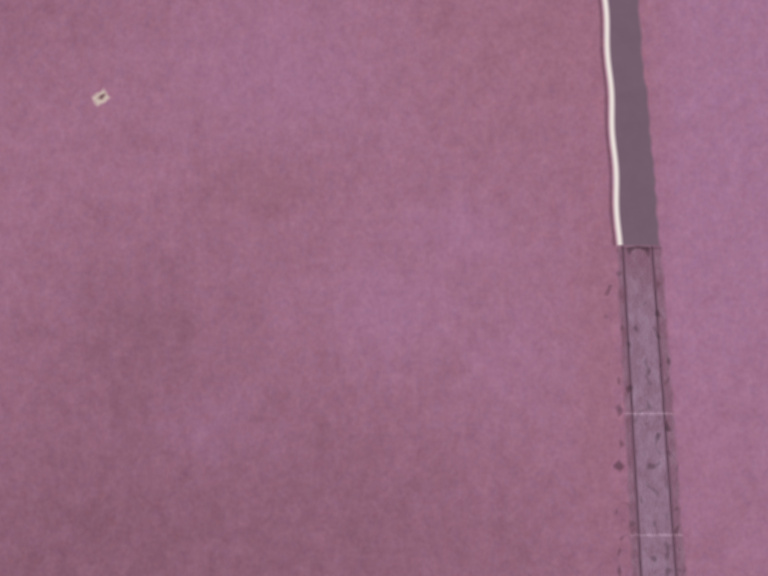
This texture is drawn by a Shadertoy shader. Its source:

```glsl
// Mauve felt-like ground with a grey strip, a pale wavy cord and a worn railed track.
#define ROSE vec3(0.622, 0.428, 0.528)
#define LILAC vec3(0.643, 0.455, 0.588)
#define UMBER vec3(0.520, 0.352, 0.425)
#define STRIP vec3(0.455, 0.368, 0.430)
#define TRACK vec3(0.555, 0.440, 0.525)
#define CORD vec3(0.910, 0.865, 0.850)
#define SOFT 0.0045
#define JOINT_Y 0.573
#define GRAIN 0.060
#define MOTTLE 0.50

vec2 hash2(vec2 p) {
    vec3 q = fract(p.xyx * vec3(0.1031, 0.1030, 0.0973));
    q += dot(q, q.yzx + 33.33);
    return fract((q.xx + q.yz) * q.zy) * 2.0 - 1.0;
}

float gradientNoise(vec2 p) {
    vec2 i = floor(p), f = fract(p);
    vec2 u = f * f * f * (f * (f * 6.0 - 15.0) + 10.0);
    vec2 e = vec2(1.0, 0.0);
    float low = mix(dot(hash2(i), f), dot(hash2(i + e), f - e), u.x);
    float high = mix(dot(hash2(i + e.yx), f - e.yx), dot(hash2(i + 1.0), f - 1.0), u.x);
    return mix(low, high, u.y);
}

float fbm(vec2 p) {
    float sum = 0.0, amp = 0.5;
    for (int k = 0; k < 4; k++) {
        sum += amp * gradientNoise(p);
        p = mat2(1.6, 1.2, -1.2, 1.6) * p + 7.3;
        amp *= 0.6;
    }
    return sum;
}

// Soft elliptical patch
float patchAt(vec2 p, vec2 centre, vec2 radius) {
    vec2 d = (p - centre) / radius;
    return exp(-dot(d, d));
}

// Coverage of a band of given half width around zero
float band(float d, float halfWidth) {
    return 1.0 - smoothstep(-SOFT, SOFT, abs(d) - halfWidth);
}

float between(float x, float left, float right) {
    return smoothstep(left - SOFT, left + SOFT, x) * (1.0 - smoothstep(right - SOFT, right + SOFT, x));
}

vec3 ground(vec2 p) {
    // Broad light and shade
    float shade = 0.75 * patchAt(p, vec2(0.10, 0.03), vec2(0.36, 0.28));
    shade += 0.45 * patchAt(p, vec2(0.24, 0.44), vec2(0.18, 0.15));
    shade += 0.25 * patchAt(p, vec2(0.45, 0.67), vec2(0.12, 0.07));
    shade += 0.45 * patchAt(p, vec2(0.60, 0.10), vec2(0.30, 0.24));
    shade += 0.28 * patchAt(p, vec2(0.00, 1.00), vec2(0.22, 0.12));
    shade += 0.25 * patchAt(p, vec2(0.95, 0.02), vec2(0.30, 0.14));
    float glow = 0.60 * patchAt(p, vec2(0.68, 0.46), vec2(0.10, 0.09));
    glow += 0.60 * patchAt(p, vec2(0.80, 0.60), vec2(0.07, 0.05));
    glow += 0.45 * patchAt(p, vec2(0.50, 0.88), vec2(0.20, 0.12));
    glow += 0.35 * patchAt(p, vec2(0.90, 0.38), vec2(0.10, 0.12));
    glow += 0.40 * patchAt(p, vec2(0.37, 0.26), vec2(0.09, 0.06));
    glow += 0.75 * smoothstep(1.10, 1.20, p.x) * smoothstep(-0.3, 0.7, p.y);

    // Cloudy mottling and fine nap
    shade += MOTTLE * fbm(p * 15.0 + 3.1);
    glow += MOTTLE * fbm(p * 14.0 + 19.7);
    vec3 col = mix(ROSE, UMBER, clamp(shade + 0.06, -0.2, 1.0));
    col = mix(col, LILAC, clamp(glow, 0.0, 0.9));
    float redness = patchAt(p, vec2(0.92, 0.93), vec2(0.25, 0.18));
    redness += patchAt(p, vec2(1.04, 0.40), vec2(0.04, 0.30));
    redness += 0.8 * patchAt(p, vec2(0.45, 0.67), vec2(0.10, 0.06));
    col += redness * vec3(-0.005, -0.006, -0.020);
    col += GRAIN * fbm(p * vec2(42.0, 34.0));
    col += 0.8 * GRAIN * fbm(p * 60.0 + 41.0) * vec3(0.6, 0.1, -0.5);
    return col + 0.4 * GRAIN * gradientNoise(p * 105.0);
}

void mainImage(out vec4 fragColor, in vec2 fragCoord) {
    vec2 p = fragCoord / iResolution.y;
    p.x += (1.3333 - iResolution.x / iResolution.y) * 0.5;
    vec3 col = ground(p);
    float ragged = 0.006 * gradientNoise(p * vec2(12.0, 36.0));
    float above = smoothstep(JOINT_Y - SOFT, JOINT_Y + SOFT, p.y);
    float below = 1.0 - above;

    // Smooth grey strip with a pale cord on its left edge
    float t = (1.0 - p.y) / (1.0 - JOINT_Y);
    float cordX = mix(1.050, 1.075, t) + 0.004 * t * (1.0 - t) + 0.0015 * sin(p.y * 46.0 + 0.6);
    float stripRight = mix(1.107, 1.146, t) + ragged;
    vec3 stripTone = STRIP + 0.03 * fbm(p * 25.0);
    col = mix(col, stripTone, above * between(p.x, cordX, stripRight));
    col *= 1.0 - 0.22 * above * band(p.x - cordX + 0.010, 0.002);
    col = mix(col, CORD, above * band(p.x - cordX, 0.0046));

    // Worn track: bed, crumbled margins, two dark rails
    float s = (JOINT_Y - p.y) / JOINT_Y;
    float bedLeft = mix(1.071, 1.098, s) + ragged;
    float bedRight = mix(1.148, 1.190, s) + ragged;
    float railLeft = mix(1.081, 1.113, s) + 0.2 * ragged;
    float railRight = mix(1.132, 1.174, s) + 0.2 * ragged;
    float wear = fbm(p * vec2(45.0, 32.0));
    float bed = below * between(p.x, bedLeft, bedRight);
    float inner = between(p.x, railLeft, railRight);
    vec3 bedTone = mix(UMBER * 0.95, TRACK, 0.45 + 0.5 * inner * smoothstep(0.0, 0.25, s) + 0.7 * wear);
    col = mix(col, bedTone + 0.09 * wear, bed * 0.9);
    float rails = band(p.x - railLeft, 0.0016) + band(p.x - railRight, 0.0016);
    col = mix(col, vec3(0.35, 0.25, 0.31), below * (0.9 + 0.5 * wear) * min(rails, 1.0));
    float pits = smoothstep(0.10, 0.60, gradientNoise(p * vec2(60.0, 50.0) + 5.0));
    col *= 1.0 - 0.28 * pits * below * between(p.x, bedLeft - 0.025, bedRight);

    // Pale cross seams at regular spacing
    float seam = abs(fract((p.y - 0.071) / 0.211 + 0.5) - 0.5) * 0.211;
    col += 0.13 * band(seam, 0.0015) * bed * step(p.y, 0.35) * (0.9 + 2.0 * wear);
    col *= 1.0 - 0.12 * band(p.y - JOINT_Y + 0.004, 0.002) * between(p.x, 1.08, 1.146);

    // Small tilted scrap with a dark fleck
    vec2 q = mat2(0.82, -0.57, 0.57, 0.82) * (p - vec2(0.175, 0.830));
    q += 0.003 * gradientNoise(p * 90.0);
    float scrap = band(q.x, 0.013) * band(q.y, 0.010);
    float fleck = patchAt(q, vec2(0.003, 0.001), vec2(0.007, 0.004));
    vec3 scrapTone = mix(vec3(0.80, 0.73, 0.69), vec3(0.48, 0.37, 0.38), fleck);
    col = mix(col, scrapTone, scrap * 0.95);

    fragColor = vec4(clamp(col, 0.0, 1.0), 1.0);
}
```
